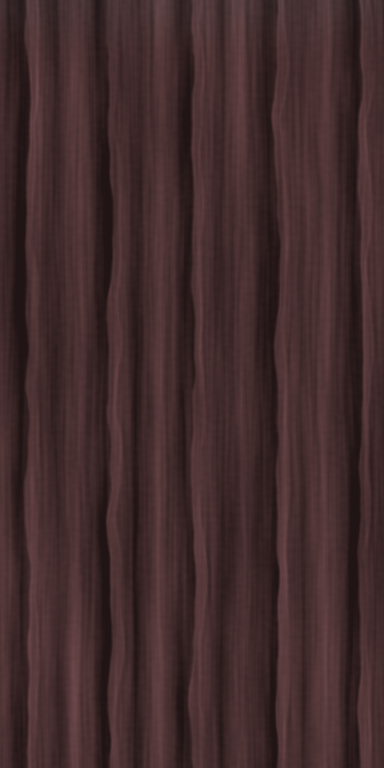
Give the GLSL for this texture, as a Shadertoy shader.

```glsl
// Dark plum wood with upright folds: a repeated profile of shaded valley, wavy lip,
// seam and soft glow gives the relief. Stretched gradient noise adds streaks,
// stains and fine fibres. One unit is the canvas width.

const vec3 DARK_WOOD = vec3(0.13, 0.08, 0.08);
const vec3 LIGHT_WOOD = vec3(0.40, 0.265, 0.275);
const float FOLD_WIDTH = 0.2165;   // distance between two lips
const float FIRST_LIP = 0.066;     // position of the leftmost lip
const float LIP_WOBBLE = 0.14;     // sideways waver, in folds
const float BASE_TONE = 0.52;
const float VALLEY_DEPTH = 0.40;
const float SEAM_DEPTH = 0.22;
const float GLOW_HEIGHT = 0.23;
const float LIP_HEIGHT = 0.15;
const float LINE_HEIGHT = 0.13;
const float GRAIN = 1.0;           // strength of streaks and fibres

// Unit gradient vector for a lattice cell
vec2 gradientAt(vec2 cell) {
    uvec2 q = uvec2(ivec2(cell)) * uvec2(1597334673u, 3812015801u);
    uint h = (q.x ^ q.y) * 1597334673u;
    h = (h ^ (h >> 15)) * 2246822519u;
    float angle = float(h >> 8) / 16777216.0 * 6.28319;
    return vec2(cos(angle), sin(angle));
}

float gradientNoise(vec2 p) {
    vec2 i = floor(p), f = p - i;
    vec2 w = f * f * f * (f * (f * 6.0 - 15.0) + 10.0);
    vec2 e = vec2(0.0, 1.0);
    float a = dot(gradientAt(i), f);
    float b = dot(gradientAt(i + e.yx), f - e.yx);
    float c = dot(gradientAt(i + e.xy), f - e.xy);
    float d = dot(gradientAt(i + e.yy), f - e.yy);
    return mix(mix(a, b, w.x), mix(c, d, w.x), w.y);
}

// Soft ridge that repeats with each fold
float ridge(float v, float center, float width) {
    float d = (fract(v - center + 0.5) - 0.5) / width;
    return exp(-d * d);
}

// Waver of a lip along its height
float lipWaver(float y, float fold) {
    float row = fold * 7.3 + 0.37;
    return 0.6 * gradientNoise(vec2(y * 3.2, row))
         + 0.4 * gradientNoise(vec2(y * 8.5, row + 31.0))
         + 0.1 * gradientNoise(vec2(y * 21.0, row + 57.0));
}

// Tone of the folded relief
float foldTone(vec2 p) {
    float across = (p.x - FIRST_LIP) / FOLD_WIDTH;
    float fold = floor(across + 0.5);
    float v = across - fold;
    float waver = LIP_WOBBLE * lipWaver(p.y, fold);
    v -= waver * exp(-v * v / 0.04);

    float stain = 1.0 + 0.7 * gradientNoise(vec2(p.x * 34.0, p.y * 3.0));
    float patchy = 1.0 + 0.8 * gradientNoise(vec2(p.x * 9.0 + 40.0, p.y * 1.6));
    float lit = smoothstep(-0.012, 0.035, v);
    float valley = smoothstep(-0.29, -0.06, v) * (1.0 - lit);

    float tone = BASE_TONE - VALLEY_DEPTH * valley * stain;
    tone -= SEAM_DEPTH * ridge(v, 0.35, 0.065) * stain * patchy;
    tone += GLOW_HEIGHT * ridge(v, -0.40, 0.09) * patchy;
    tone += LIP_HEIGHT * ridge(v, 0.09, 0.075) * lit;

    // Thin bright lines: the rim of the lip and a second, looser contour
    float loose = 0.12 + 0.10 * gradientNoise(vec2(p.y * 5.0, fold * 3.7 + 80.5));
    float fade = 0.7 + gradientNoise(vec2(p.y * 4.0, fold * 5.1 + 20.5));
    tone += LINE_HEIGHT * fade * ridge(v, 0.035, 0.018);
    tone += LINE_HEIGHT * fade * ridge(v, loose, 0.018);
    tone -= 0.6 * LINE_HEIGHT * ridge(v, loose + 0.045, 0.025);
    return tone;
}

// Streaks and fibres, from broad to fine
float grainTone(vec2 p) {
    p.x += 0.008 * gradientNoise(vec2(p.x * 5.0, p.y * 2.5));
    float tone = 0.24 * gradientNoise(p * vec2(7.0, 1.3));
    tone += 0.30 * gradientNoise(p * vec2(27.0, 0.9) + 11.0);
    tone += 0.23 * gradientNoise(p * vec2(72.0, 2.6) + 23.0);
    tone += 0.14 * gradientNoise(p * vec2(118.0, 7.0) + 37.0);
    tone += 0.07 * gradientNoise(p * vec2(45.0, 75.0) + 53.0);
    return tone;
}

void mainImage(out vec4 fragColor, in vec2 fragCoord) {
    vec2 p = fragCoord / iResolution.x;
    float height = fragCoord.y / iResolution.y;

    float tone = foldTone(p) + GRAIN * grainTone(p);

    // Pale, greyer haze along the upper border
    float haze = smoothstep(0.92, 1.0, height);
    tone += 0.08 * haze;
    vec3 color = mix(DARK_WOOD, LIGHT_WOOD, clamp(tone, 0.0, 1.1));
    color = mix(color, vec3(dot(color, vec3(0.333))), 0.2 * haze);

    fragColor = vec4(color, 1.0);
}
```
